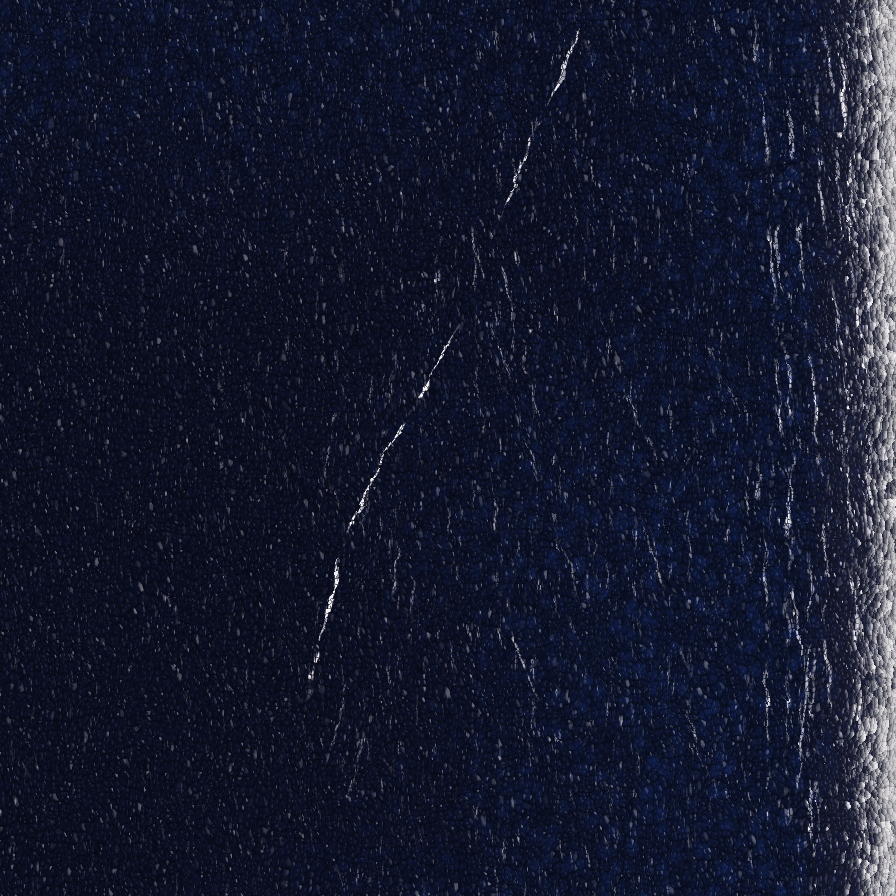
Give the GLSL for this texture, as a WebGL 2 fragment shader.

```glsl
#version 300 es
precision highp float;
// Dark navy leather: pebbled grain, pale broken creases and a glossy fold on the right.
uniform vec2 u_resolution;
out vec4 fragColor;

vec2 hash2(vec2 p) {
  vec3 q = fract(p.xyx * vec3(0.1031, 0.1030, 0.0973));
  q += dot(q, q.yzx + 33.33);
  return fract((q.xx + q.yz) * q.zy);
}

// Cellular noise: xy = offset from nearest seed, z = distance to border, w = cell id
vec4 cellular(vec2 p) {
  vec2 cell = floor(p), nearest = vec2(0.0);
  float d1 = 9.0, d2 = 9.0, id = 0.0;
  for (int j = -1; j <= 1; j++) {
    for (int i = -1; i <= 1; i++) {
      vec2 c = cell + vec2(i, j);
      vec2 r = p - c - 0.05 - 0.9 * hash2(c);
      float d = length(r);
      if (d < d1) {
        d2 = d1;
        d1 = d;
        nearest = r;
        id = hash2(c + 71.7).x;
      } else {
        d2 = min(d2, d);
      }
    }
  }
  return vec4(nearest, d2 - d1, id);
}

// Highlight on the side of a pebble that faces the light
float glint(vec4 grain) {
  float d = length(grain.xy);
  float facing = dot(grain.xy, vec2(0.95, 0.31)) / max(d, 0.01);
  return smoothstep(0.5, 1.0, facing) * smoothstep(0.15, 0.4, d) * smoothstep(0.0, 0.2, grain.z);
}

// Smooth wandering value from layered sines, about -1 to 1
float wander(float t, float seed) {
  return 0.5 * sin(t * 23.0 + seed * 17.0) + 0.3 * sin(t * 61.0 + seed * 41.0) + 0.2 * sin(t * 149.0 + seed * 83.0);
}

// One leaning crease centred on mid; a higher gap value breaks it more often
float crease(vec2 p, vec2 mid, float reach, float lean, float width, float gap) {
  float y = p.y - mid.y, seed = mid.x * 9.0 + mid.y * 5.0;
  float d = abs(p.x - mid.x - lean * y - 0.005 * wander(p.y, seed));
  float w = width * (0.6 + 0.5 * wander(p.y * 2.5, seed + 3.0));
  float px = 0.8 / u_resolution.y;
  float line = 1.0 - smoothstep(w - px, w + px, d);
  float broken = smoothstep(gap - 0.25, gap + 0.35, wander(p.y * 2.0, seed + 8.0));
  return line * broken * (1.0 - smoothstep(0.75, 1.0, abs(y) / reach));
}

// Short wrinkles scattered one per staggered grid cell
float wrinkles(vec2 p, vec2 grid, float seed) {
  vec2 q = p * grid;
  q.y += 7.0 * hash2(vec2(floor(q.x), seed)).x;
  vec2 cell = floor(q), h = hash2(cell + seed), k = hash2(cell + seed + 37.0);
  vec2 f = fract(q);
  float x = mix(0.3, 0.7, h.x) + (h.y - 0.65) * 0.5 * (f.y - 0.5);
  float d = abs(f.x - x) / grid.x, px = 0.8 / u_resolution.y;
  float taper = 1.0 - smoothstep(0.1, 0.45, abs(f.y - 0.5) / (0.4 + 0.6 * k.y));
  return (1.0 - smoothstep(0.0, 0.0006 + px, d)) * taper * k.x * k.x * k.x;
}

void main() {
  vec2 p = gl_FragCoord.xy / u_resolution;
  vec2 warped = p + 0.004 * vec2(sin(p.y * 37.0 + 3.0 * sin(p.x * 21.0)), sin(p.x * 43.0 + 2.0 * sin(p.y * 29.0)));

  // Grain at three sizes
  vec4 fine = cellular(warped * vec2(215.0, 160.0));
  vec4 pebble = cellular(warped * vec2(120.0, 86.0) + 19.0);
  vec4 blotch = cellular(warped * vec2(56.0, 46.0) + 53.0);

  // Dye: worn blue to the right and along the top, darkest at centre left
  float wear = smoothstep(0.3, 0.9, p.x + 0.25 * (0.5 - p.y) + 0.06 * sin(p.y * 9.0 + p.x * 7.0));
  wear = max(wear, 0.6 * smoothstep(0.6, 1.0, p.y));
  wear *= 1.0 - 0.8 * smoothstep(0.88, 0.95, p.x);
  vec3 color = mix(vec3(0.036, 0.052, 0.125), vec3(0.04, 0.066, 0.16), wear);
  float patchy = (1.0 - smoothstep(0.05, 0.65, length(blotch.xy))) * blotch.w;
  color += vec3(0.018, 0.045, 0.12) * patchy * (0.1 + 0.9 * wear);
  color *= mix(0.75, 1.05, smoothstep(0.0, 0.35, pebble.z)) * mix(0.8, 1.08, smoothstep(0.0, 0.35, fine.z));

  // Specks of light on the grain
  float nearFold = smoothstep(0.88, 0.97, p.x);
  float specks = glint(fine) * (0.07 + 0.45 * pow(fine.w, 7.0));
  specks += glint(pebble) * (0.015 + 0.4 * pow(pebble.w, 9.0));
  specks *= 0.85 + 1.3 * nearFold;

  // Creases follow the grain, so their path is jagged by it
  vec2 path = p + vec2(0.0035 * (pebble.w - 0.5) + 0.0015 * (fine.w - 0.5), 0.0);

  // Long diagonal crack in two parts
  float bend = 0.024 * sin((p.y - 0.22) * 8.0);
  float lines = 1.25 * crease(path + vec2(bend, 0.0), vec2(0.425, 0.43), 0.22, 0.4, 0.0022, -0.45);
  lines += 0.95 * crease(path, vec2(0.61, 0.88), 0.13, 0.4, 0.002, -0.3);

  // Fainter creases fanning out beside it
  for (int i = 0; i < 16; i++) {
    vec2 h = hash2(vec2(float(i), 4.0)), k = hash2(vec2(float(i), 15.0));
    vec2 mid = vec2(mix(0.34, 0.83, h.x), mix(0.1, 0.72, h.y));
    float lean = mix(0.2, -0.4, smoothstep(0.42, 0.62, mid.x)) + 0.15 * (k.x - 0.5);
    lines += (0.3 + 0.35 * k.y) * crease(path, mid, 0.05 + 0.1 * k.x, lean, 0.0014, 0.0);
  }

  // Upright creases running along the fold
  for (int i = 0; i < 14; i++) {
    vec2 h = hash2(vec2(float(i), 28.0));
    vec2 mid = vec2(0.855 + 0.008 * float(i), 0.08 + 0.86 * h.x);
    lines += (0.45 + 0.4 * h.y) * crease(path, mid, 0.14 + 0.2 * h.y, -0.12 * h.x, 0.0018, -0.15);
  }
  float density = 0.25 + 0.35 * smoothstep(0.2, 0.6, p.x);
  lines += density * (wrinkles(path, vec2(46.0, 31.0), 5.0) + wrinkles(path, vec2(33.0, 20.0), 61.0));
  lines *= 0.3 + 0.7 * smoothstep(0.02, 0.3, fine.z) * smoothstep(0.0, 0.5, fine.w + 0.2);
  color += vec3(0.92, 0.88, 0.83) * (specks + lines);

  // Glossy fold, its sheen broken up by the relief of the grain
  float foldStart = 0.94 + 0.014 * sin(3.14 * p.y) + 0.006 * wander(p.y * 0.5, 2.0);
  float relief = 0.5 * pebble.x + 0.45 * fine.x + 0.6 * (pebble.w - 0.5) + 0.35 * (fine.w - 0.5);
  float sheen = smoothstep(0.0, 0.055, p.x - foldStart + 0.035 * relief);
  color += vec3(0.055, 0.05, 0.06) * nearFold;
  vec3 gloss = vec3(0.80, 0.79, 0.80) * (0.95 + 0.3 * relief);
  color = mix(color, gloss, sheen * mix(0.8, 1.0, smoothstep(0.0, 0.2, fine.z)));

  fragColor = vec4(clamp(color, 0.0, 0.95), 1.0);
}
```
